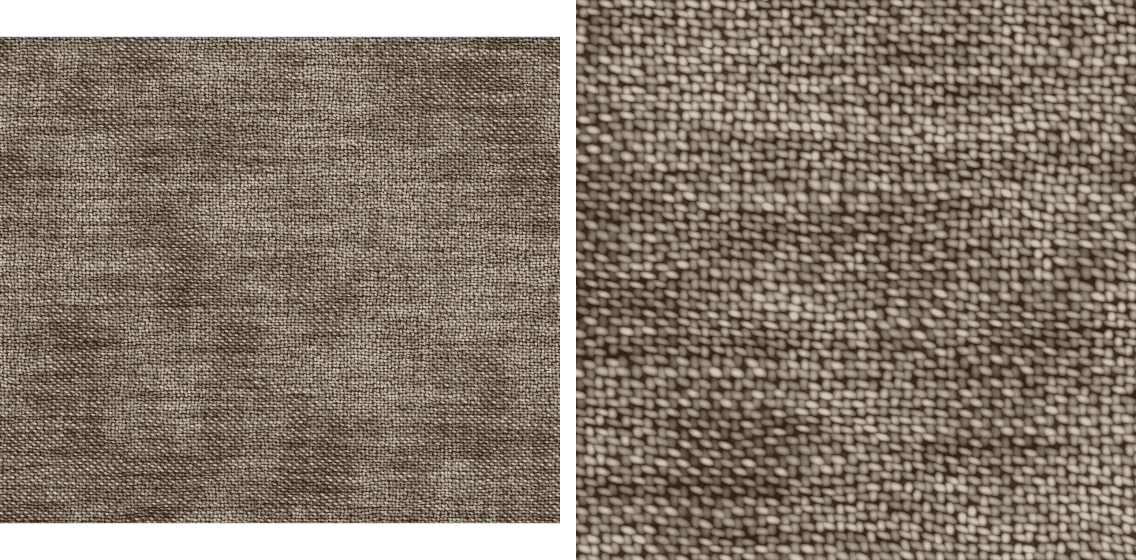
Left: the whole. Right: its middle third, enlarged.
Give the GLSL for this texture, as a WebGL 2 fragment shader.

```glsl
#version 300 es
precision highp float;
// Coarse brown linen: a plain weave of light weft and warp lumps over dark gaps,
// toned by wrapped noise into soft blotches and thin slub streaks.
// The cloth lies between two white bands and repeats in both directions.
uniform vec2 u_resolution;
out vec4 fragColor;

// Integer hash giving two values from 0 to 1
vec2 hash2(ivec2 cell) {
  uvec2 v = uvec2(cell) * 1664525u + 1013904223u;
  v.x += v.y * 1664525u;
  v.y += v.x * 1664525u;
  v ^= v >> 16u;
  v.x += v.y * 1664525u;
  v.y += v.x * 1664525u;
  v ^= v >> 16u;
  return vec2(v & 65535u) / 65535.0;
}

ivec2 wrapCell(ivec2 cell, ivec2 period) {
  return (cell + period) % period;
}

// Value noise that wraps after a whole number of cells
float noise(vec2 p, ivec2 period, int seed) {
  vec2 q = fract(p) * vec2(period);
  ivec2 cell = ivec2(floor(q));
  vec2 f = fract(q);
  f = f * f * (3.0 - 2.0 * f);
  ivec2 offset = ivec2(seed * 977);
  float a = hash2(wrapCell(cell, period) + offset).x;
  float b = hash2(wrapCell(cell + ivec2(1, 0), period) + offset).x;
  float c = hash2(wrapCell(cell + ivec2(0, 1), period) + offset).x;
  float d = hash2(wrapCell(cell + ivec2(1, 1), period) + offset).x;
  return mix(mix(a, b, f.x), mix(c, d, f.x), f.y);
}

// Highest thread lump at a point; even thread counts keep the over-under order
float weave(vec2 p, float wear, float slub) {
  ivec2 threads = ivec2(150, 172);
  vec2 q = fract(p) * vec2(threads);
  ivec2 base = ivec2(floor(q));
  float height = 0.0;
  for (int y = -1; y <= 1; y++) {
    for (int x = -1; x <= 1; x++) {
      ivec2 cell = base + ivec2(x, y);
      ivec2 id = wrapCell(cell, threads);
      vec2 jitter = hash2(id + 5000);
      vec2 d = q - vec2(cell) - 0.5 - (jitter - 0.5) * 0.34;
      bool weft = ((id.x + id.y) & 1) == 0;
      d.y += d.x * (weft ? 0.28 : 0.1);
      vec2 radius = weft ? vec2(0.82, 0.5 + 0.14 * slub) : vec2(0.5, 0.7);
      float tone = weft ? 0.5 + 0.1 * slub : mix(0.22, 0.54, wear);
      tone *= 0.78 + 0.44 * hash2(id + 9000).y;
      d /= radius;
      height = max(height, tone * (1.0 - dot(d, d)));
    }
  }
  return height;
}

void main() {
  vec2 p = gl_FragCoord.xy / u_resolution;

  // Blotches, horizontal slubs and faint upright streaks
  float cloud = 0.5 * noise(p, ivec2(7, 6), 1) + 0.3 * noise(p, ivec2(15, 17), 2)
              + 0.2 * noise(p, ivec2(34, 41), 3);
  float slub = noise(p, ivec2(11, 130), 4) - 0.5;
  float upright = noise(p, ivec2(110, 12), 5) - 0.5;
  float wear = smoothstep(0.22, 0.74, cloud + 0.2 * upright);

  // Threads wander a little
  vec2 wander = vec2(noise(p, ivec2(23, 31), 6), noise(p, ivec2(19, 37), 7)) - 0.5;
  float lump = weave(p + 0.005 * wander, wear, slub);

  // Tone from dark gaps to pale lump tops, with fine fibre grain
  float grain = noise(p, ivec2(410, 430), 8) - 0.5;
  float tone = 0.235 + lump + 0.09 * (cloud - 0.5) + 0.09 * slub
             + 0.03 * upright + 0.08 * grain;
  tone = clamp(tone, 0.2, 0.82);
  vec3 cloth = tone - mix(vec3(0.0, 0.07, 0.12), vec3(0.0, 0.05, 0.1),
                          smoothstep(0.26, 0.42, tone));

  // White bands above and below meet across the repeat
  float pixel = 1.0 / u_resolution.y;
  float inside = 0.434 - abs(p.y - 0.5);
  cloth *= mix(0.75, 1.0, smoothstep(0.0, 0.004, inside));
  fragColor = vec4(mix(vec3(1.0), cloth, smoothstep(-pixel, pixel, inside)), 1.0);
}
```
